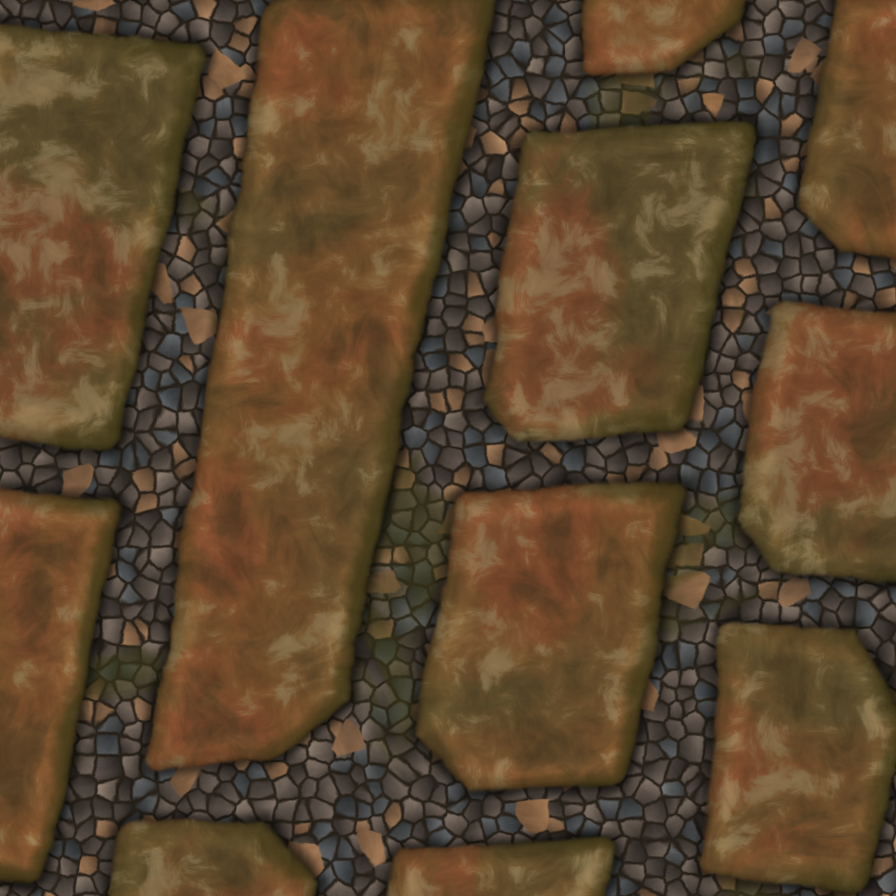
Give the GLSL for this texture, as a Shadertoy shader.

```glsl
// Old mossy paving stones, leaning and uneven, with loose gravel in the joints.

vec2 hash2(vec2 p) {
    return fract(sin(vec2(dot(p, vec2(127.1, 311.7)), dot(p, vec2(269.5, 183.3)))) * 43758.55);
}

// Layered, warped sines: cloudy patches, roughly -0.8 to 0.8
float mottle(vec2 p) {
    float sum = 0.0, amp = 0.5;
    for (int i = 0; i < 6; i++) {
        p = mat2(0.8, 0.6, -0.6, 0.8) * p * 1.8 + 1.7;
        p += 0.5 * sin(p.yx * 1.1 + float(i));
        sum += amp * sin(p.x) * sin(p.y);
        amp *= 0.62;
    }
    return sum;
}

// Cellular noise: x = facet slope, y = distance to the border, zw = cell hash
vec4 cells(vec2 p) {
    vec2 base = floor(p), nearest = vec2(0.0), id = base;
    float f1 = 9.0, f2 = 9.0;
    for (int j = -1; j <= 1; j++)
    for (int i = -1; i <= 1; i++) {
        vec2 cell = base + vec2(i, j);
        vec2 offset = cell + 0.1 + 0.8 * hash2(cell) - p;
        float dist = length(offset);
        if (dist < f1) { f2 = f1; f1 = dist; nearest = offset; id = cell; }
        else f2 = min(f2, dist);
    }
    vec2 h = hash2(id + 31.7);
    float angle = 6.283 * h.x;
    return vec4(dot(nearest, vec2(cos(angle), sin(angle))), f2 - f1, h);
}

vec3 gravel(vec2 p) {
    vec2 warped = p + 0.004 * vec2(mottle(p * 22.0), mottle(p * 22.0 + 5.0));
    vec4 chip = cells(warped * 46.0);
    vec3 color = mix(vec3(0.25, 0.22, 0.20), vec3(0.42, 0.37, 0.33), chip.z);
    color = mix(color, vec3(0.27, 0.30, 0.32), 0.7 * step(chip.w, 0.25));
    color = mix(color, vec3(0.53, 0.39, 0.27), 0.8 * step(0.88, chip.w));
    color *= 0.95 + 0.5 * chip.x;
    color = mix(vec3(0.15, 0.125, 0.095), color, smoothstep(0.0, 0.28, chip.y));

    // A few larger tan pebbles on top
    vec4 pebble = cells(warped * 24.0 + 7.3);
    float cover = step(0.88, pebble.w) * smoothstep(0.12, 0.26, pebble.y);
    vec3 tan_ = mix(vec3(0.46, 0.35, 0.26), vec3(0.57, 0.41, 0.27), pebble.z);
    color = mix(color, tan_ * (1.0 + 0.3 * pebble.x), cover);
    return color * (1.0 + 0.15 * mottle(p * 40.0));
}

vec3 stoneFace(vec2 p, vec2 q, float green, vec2 h) {
    float broad = mottle(p * 5.0 + h * 9.0);
    float patches = mottle(p * 13.0 + h * 17.0);
    float grain = mottle(p * 42.0);
    vec3 color = mix(vec3(0.45, 0.295, 0.165), vec3(0.345, 0.29, 0.165),
                     clamp(green + 0.9 * broad, 0.0, 1.0));
    // Golden wear, red stains and pale lichen
    color = mix(color, vec3(0.55, 0.41, 0.24), 0.65 * smoothstep(0.0, 0.65, patches - 0.3 * broad));
    color = mix(color, vec3(0.48, 0.26, 0.17),
                0.55 * smoothstep(0.1, 0.6, 0.3 - broad - 3.0 * abs(q.x + 0.07)));
    color = mix(color, vec3(0.49, 0.43, 0.31),
                0.6 * smoothstep(0.15, 0.6, 0.6 * grain + 0.6 * patches + 0.2 * green));
    color = mix(color, vec3(0.26, 0.21, 0.12), 0.5 * smoothstep(0.15, 0.65, -patches));
    return color * (1.0 + 0.14 * grain);
}

void mainImage(out vec4 fragColor, in vec2 fragCoord) {
    vec2 p = fragCoord / iResolution.y;

    // Leaning columns, each split into rows of its own length
    float width = 0.315;
    float u = p.x - 0.19 * (p.y - 0.5) + 0.14;
    float column = floor(u / width);
    vec2 q = vec2(u - (column + 0.5) * width, 0.0);
    float period = mod(column, 4.0) == 1.0 ? 0.92 : 0.5 - 0.05 * column;
    float start = 0.06 + 0.08 * sin(2.0 * column - 1.2);
    float v = p.y + 0.1 * sin(2.0 * column - 4.5) * q.x - start;
    float row = floor(v / period);
    q.y = v - (row + 0.5) * period;
    vec2 h = hash2(vec2(column, row) + 3.0);

    // Tapered rounded slab with one clipped corner and a worn outline
    vec2 halfSize = vec2(width, period) * 0.5 - 0.021 - 0.012 * h;
    halfSize.x -= 0.05 * h.x * (0.5 - q.y / period);
    vec2 corner = abs(q) - halfSize + 0.02;
    float d = length(max(corner, 0.0)) + min(max(corner.x, corner.y), 0.0) - 0.02;
    vec2 clipSide = sign(h - 0.5);
    d = max(d, 0.7 * (dot(q, clipSide) - halfSize.x - halfSize.y) + 0.025 + 0.05 * h.y);
    d += 0.008 * mottle(p * 9.0) + 0.003;

    // Gravel, shaded beside the slabs, with a little moss
    float rightSide = smoothstep(-0.3, 0.9, q.x / halfSize.x);
    vec3 ground = gravel(p);
    ground = mix(ground, vec3(0.24, 0.23, 0.09), 0.5 * smoothstep(0.2, 0.6, mottle(p * 6.0 + 4.0)));
    ground *= mix(0.5 - 0.12 * rightSide, 1.0, smoothstep(-0.002, 0.016, d));

    // Slab face, with a dark mossy flank on the right and a pale worn rim
    float green = 0.5 + 0.5 * sin(2.6 * row - 1.3 + 0.4 * column);
    vec3 face = stoneFace(p, q, green, h);
    float rim = smoothstep(-0.045, -0.022, d) * (1.0 - smoothstep(-0.022, -0.008, d));
    face *= 1.0 + 0.13 * rim;
    float flank = smoothstep(-0.03, -0.004, d + 0.012 * mottle(p * 16.0));
    face = mix(face, vec3(0.25, 0.22, 0.09), flank * (0.2 + 0.6 * rightSide));
    face *= 1.0 - 0.3 * smoothstep(-0.009, 0.002, d);

    vec3 color = mix(face, ground, smoothstep(-0.003, 0.003, d));
    fragColor = vec4(clamp(color, 0.0, 1.0), 1.0);
}
```
